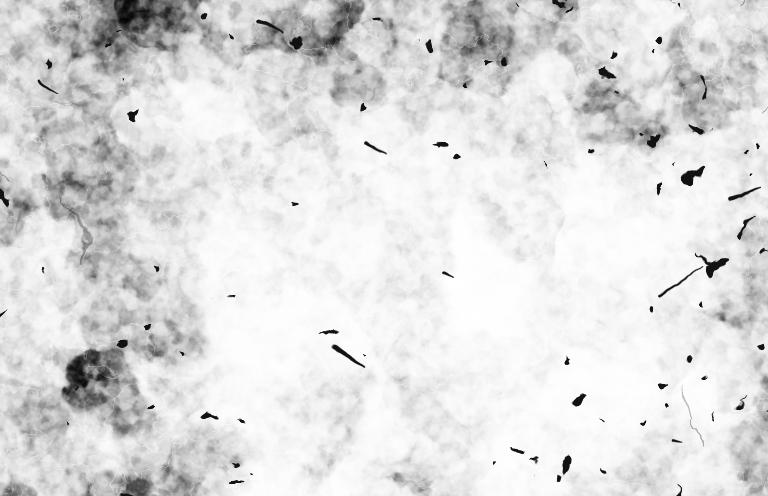
Give the GLSL for this texture, as a WebGL 2 fragment shader.

```glsl
#version 300 es
precision highp float;
// Worn pale plaster: grey stains, ragged flaked patches, light veins, black chips and scratches.
// Layers of soft and crisp cellular noise sum to a grime level, which absorbs light
// exponentially; chips, scratches and hairline cracks are scattered as tapered capsules.

uniform vec2 u_resolution;
out vec4 outColor;

const float STAIN_DEPTH = 0.08;              // absorption at the median grime level
const float STAIN_CONTRAST = 1.2;
const float TREND_WEIGHT = 1.5;              // share of each layer in the grime level
const float BROAD_WEIGHT = 4.2;
const float PATCH_WEIGHT = 4.0;
const float MOTTLE_WEIGHT = 2.2;
const float BROAD_SCALE = 2.3;               // cells per canvas height
const float PATCH_SCALE = 7.0;
const float MOTTLE_SCALE = 45.0;
const float WARP_SCALE = 9.0;
const float WARP_AMOUNT = 0.11;
const float SOFT = 6.0;                      // edge crispness of the cells
const float CRISP = 20.0;
const float VEIN_WIDTH = 0.014;
const float VEIN_LIGHTENING = 0.4;
const vec2 CLEAN_CENTRE = vec2(0.53, 0.36);  // cleanest spot, as a fraction of the canvas
const float CRACK_OPACITY = 0.3;
const float INK_VALUE = 0.07;
const mat2 OCTAVE_TURN = mat2(1.6, 1.2, -1.2, 1.6);

vec4 hash4(vec2 cell) {
    vec4 q = fract(cell.xyxy * vec4(0.1031, 0.1030, 0.0973, 0.1099));
    q += dot(q, q.wzxy + 33.33);
    return fract((q.xxyz + q.yzzw) * q.zywx);
}

// Two random values per cell, blended between neighbours by distance.
vec2 mosaic(vec2 p, float crispness) {
    vec2 cell = floor(p), f = fract(p);
    vec3 sum = vec3(0.0);
    for (int y = -1; y <= 1; y++)
    for (int x = -1; x <= 1; x++) {
        vec2 o = vec2(x, y);
        vec4 h = hash4(cell + o);
        vec2 d = o + h.xy - f;
        sum += vec3(h.zw, 1.0) * exp(-crispness * dot(d, d));
    }
    return sum.xy / sum.z;
}

// Octaves of mosaic, centred on zero.
vec2 layers(vec2 p, float crispness, int octaves) {
    vec2 sum = vec2(0.0);
    float amplitude = 0.5;
    for (int i = 0; i < octaves; i++) {
        sum += amplitude * (mosaic(p, crispness) - 0.5);
        p = OCTAVE_TURN * p + 17.3;
        amplitude *= 0.5;
    }
    return sum;
}

// 0 at the clean centre, rising towards the borders, most at the right.
float trend(vec2 p) {
    vec2 uv = p * vec2(u_resolution.y / u_resolution.x, 1.0);
    float r = length((uv - CLEAN_CENTRE) * vec2(1.0, 0.75));
    return smoothstep(0.1, 0.6, r) + 0.2 * (uv.x - 0.5);
}

// Scattered tapered capsules; each vec2 is a range, with sizes in grid cells.
float flecks(vec2 p, float grid, vec2 share, vec2 halfLength, vec2 radius, vec2 angle, float seed) {
    vec2 cell = floor(p * grid), f = fract(p * grid);
    float blur = 0.8 * grid / u_resolution.y;
    float ink = 0.0;
    for (int y = -1; y <= 1; y++)
    for (int x = -1; x <= 1; x++) {
        vec2 o = vec2(x, y);
        vec4 h = hash4(cell + o + seed);
        vec4 g = hash4(cell + o + seed + 57.0);
        vec2 centre = o + h.xy;
        float chance = mix(share.x, share.y, trend((cell + centre) / grid));
        if (h.z > chance) continue;
        float a = mix(angle.x, angle.y, h.w);
        vec2 d = mat2(cos(a), -sin(a), sin(a), cos(a)) * (f - centre);
        float len = mix(halfLength.x, halfLength.y, g.x * g.x);
        float t = clamp(d.x, -len, len);
        float thickness = mix(radius.x, radius.y, g.y * g.y) * (1.0 - 0.5 * t / len);
        ink = max(ink, smoothstep(blur, -blur, length(d - vec2(t, 0.0)) - thickness));
    }
    return ink;
}

void main() {
    vec2 p = gl_FragCoord.xy / u_resolution.y;
    vec2 warp = layers(p * WARP_SCALE + 5.0, SOFT, 5);
    vec2 ragged = p + WARP_AMOUNT * warp;
    vec2 slightlyRagged = mix(p, ragged, 0.3);

    // Grime level, close to a normal distribution
    float grime = TREND_WEIGHT * (trend(p) - 0.5)
        + BROAD_WEIGHT * layers(ragged * BROAD_SCALE + 31.0, SOFT, 3).x
        + PATCH_WEIGHT * layers(ragged * PATCH_SCALE + 71.0, CRISP, 4).x
        + MOTTLE_WEIGHT * layers(p * MOTTLE_SCALE + 11.0, SOFT, 3).x;

    // Stain absorption, thinned along light veins
    float absorption = STAIN_DEPTH * exp(STAIN_CONTRAST * grime);
    float vein = 1.0 - smoothstep(0.0, VEIN_WIDTH, abs(warp.y));
    absorption *= 1.0 - VEIN_LIGHTENING * vein;
    float value = exp(-absorption);

    // Hairline cracks, then black chips, specks and scratches
    float crack = flecks(ragged, 3.0, vec2(0.05, 0.5), vec2(0.1, 0.45), vec2(0.003, 0.008), vec2(0.7, 2.3), 7.0);
    value *= 1.0 - CRACK_OPACITY * crack;
    float ink = flecks(ragged, 9.0, vec2(0.08, 0.45), vec2(0.02, 0.17), vec2(0.025, 0.09), vec2(0.0, 3.14), 23.0);
    ink = max(ink, flecks(ragged, 20.0, vec2(0.02, 0.16), vec2(0.03, 0.2), vec2(0.03, 0.1), vec2(0.0, 3.14), 41.0));
    ink = max(ink, flecks(slightlyRagged, 4.0, vec2(0.35, 0.3), vec2(0.04, 0.28), vec2(0.007, 0.018), vec2(-0.9, 0.8), 90.0));
    value = mix(value, INK_VALUE, ink);

    outColor = vec4(vec3(value), 1.0);
}
```
